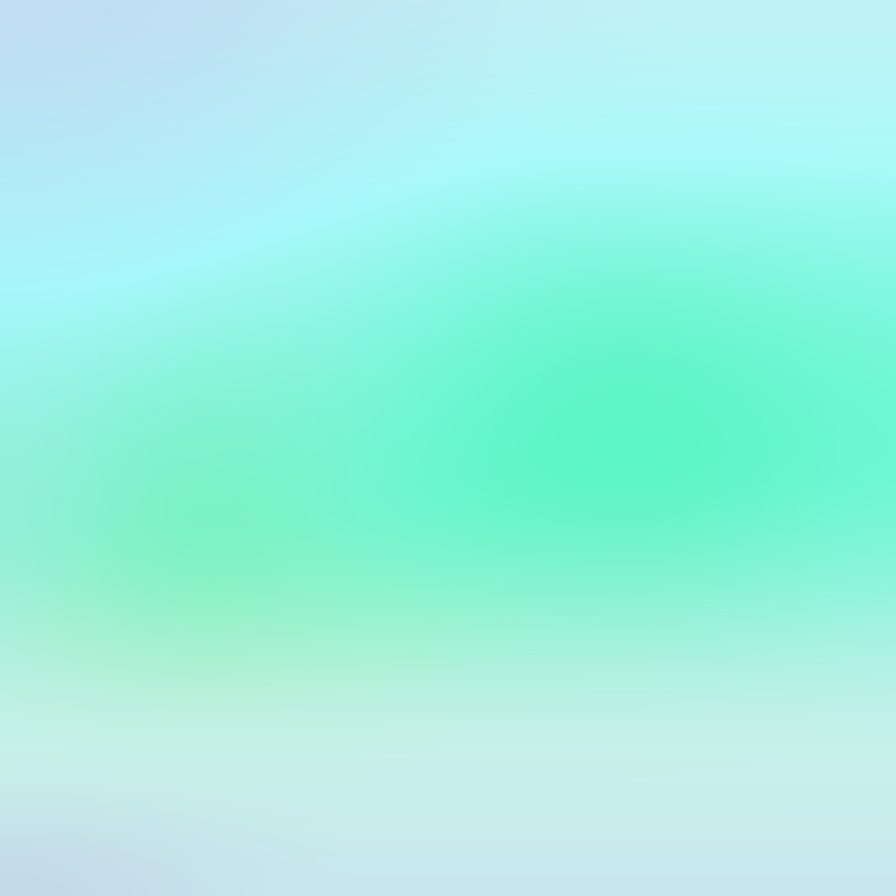
Write a Shadertoy shader that draws this background.

```glsl
const float HALF_PI = 1.5707963;

// Gaussian falloff, 1 at the centre
float bell(float x, float centre, float width) {
    float d = (x - centre) / width;
    return exp(-d * d);
}

// Position of h on the way from one height to another, clamped
float progress(float from, float to, float h) {
    return clamp((h - from) / (to - from), 0.0, 1.0);
}

// Upper haze, from periwinkle to pale aqua
vec3 skyColor(float x) {
    return mix(vec3(0.755, 0.865, 0.95), vec3(0.75, 0.95, 0.965), smoothstep(0.0, 0.8, x));
}

// Green band, with a soft lime peak and a strong emerald peak
vec3 coreColor(float x) {
    vec3 color = mix(vec3(0.58, 0.94, 0.86), vec3(0.44, 0.97, 0.84), smoothstep(0.0, 0.6, x));
    color = mix(color, vec3(0.47, 0.95, 0.78), 0.8 * bell(x, 0.23, 0.15));
    return mix(color, vec3(0.36, 0.96, 0.77), bell(x, 0.70, 0.22));
}

// Lower haze, greyer toward the left corner
vec3 groundColor(float x) {
    return mix(vec3(0.77, 0.85, 0.91), vec3(0.785, 0.91, 0.93), smoothstep(0.0, 0.4, x));
}

vec3 background(vec2 p) {
    // Curved heights of the colour bands
    float cyanHeight = mix(0.67, 0.825, smoothstep(0.0, 0.65, p.x));
    float coreHeight = mix(0.43, 0.50, smoothstep(0.2, 0.7, p.x));
    float paleHeight = 0.14;

    vec3 cyan = mix(vec3(0.65, 0.97, 0.985), vec3(0.67, 0.98, 0.98), p.x);
    vec3 pale = vec3(0.78, 0.94, 0.92);

    // Blend the bands from top to bottom
    float toCyan = pow(progress(1.0, cyanHeight, p.y), 1.3);
    float toCore = sin(HALF_PI * progress(cyanHeight, coreHeight, p.y));
    float toPale = smoothstep(0.0, 1.0, progress(coreHeight, paleHeight, p.y));
    float toGround = smoothstep(0.0, 1.0, progress(0.17, 0.0, p.y));

    vec3 color = mix(skyColor(p.x), cyan, toCyan);
    color = mix(color, coreColor(p.x), toCore);
    color = mix(color, pale, toPale);
    color = mix(color, groundColor(p.x), toGround);

    // Warm lime tint below the green band
    color.b -= 0.055 * bell(p.x, 0.28, 0.35) * bell(p.y, 0.30, 0.12);
    return color;
}

void mainImage(out vec4 fragColor, in vec2 fragCoord) {
    vec2 p = fragCoord / iResolution.xy;
    fragColor = vec4(background(p), 1.0);
}
```
